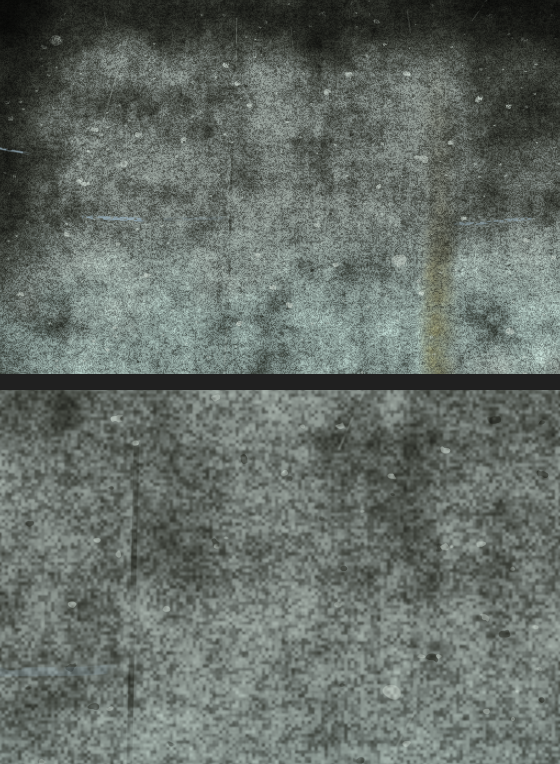
Top: the whole. Bottom: its middle third, enlarged.
Give the GLSL for this texture, as a WebGL 1 fragment shader.

```glsl
precision highp float;
uniform vec2 u_resolution;

// Tones and tints
const float TONE_BOTTOM = 0.55;
const float TONE_UPPER = 0.435;
const float GRAIN = 0.95;
const float CLOUDS = 1.2;
const float MOTTLE = 0.62;
const float HIGHLIGHT_KNEE = 0.55;
const vec3 TINT_DARK = vec3(0.94, 1.0, 0.86);
const vec3 TINT_LIGHT = vec3(0.935, 1.0, 0.96);
const vec3 TINT_TEAL = vec3(0.95, 1.01, 1.015);
const vec3 TINT_RUST = vec3(0.80, 0.72, 0.57);
const vec3 FLECK_COLOR = vec3(0.71, 0.75, 0.72);
const vec3 CHALK_COLOR = vec3(0.60, 0.70, 0.76);

// Layout in units of canvas height, x runs to ASPECT
const float ASPECT = 1.5;
const float RUST_X = 1.18;
const float CREASE_X = 0.622;
const float CHALK_Y = 0.415;
const int SCRATCHES = 12;

float hash(vec2 p) {
  vec3 q = fract(p.xyx * 0.1031);
  q += dot(q, q.yzx + 33.33);
  return fract((q.x + q.y) * q.z);
}

float noise(vec2 p) {
  vec2 i = floor(p), f = fract(p);
  f = f * f * (3.0 - 2.0 * f);
  return mix(mix(hash(i), hash(i + vec2(1.0, 0.0)), f.x),
             mix(hash(i + vec2(0.0, 1.0)), hash(i + 1.0), f.x), f.y);
}

float fbm(vec2 p) {
  float sum = 0.0, amp = 0.5;
  for (int i = 0; i < 5; i++) {
    sum += amp * noise(p);
    p = mat2(1.6, 1.2, -1.2, 1.6) * p + 17.3;
    amp *= 0.55;
  }
  return sum / 1.055;
}

// Soft capsule from a to b
float stroke(vec2 p, vec2 a, vec2 b, float width) {
  vec2 d = b - a;
  float t = clamp(dot(p - a, d) / dot(d, d), 0.0, 1.0);
  float soft = 1.0 / u_resolution.y;
  return 1.0 - smoothstep(width - soft, width + soft, length(p - a - d * t));
}

// Scattered ragged spots, at most one per cell
float flecks(vec2 p, float scale, float chance, float radius) {
  vec2 cell = floor(p * scale);
  float ragged = 0.4 + 1.1 * noise(p * 1.2 / radius + 5.0);
  float soft = 1.0 / u_resolution.y, mask = 0.0;
  for (int y = -1; y <= 1; y++) {
    for (int x = -1; x <= 1; x++) {
      vec2 id = cell + vec2(float(x), float(y)) + scale;
      vec2 center = (id - scale + vec2(hash(id + 3.1), hash(id + 7.7))) / scale;
      vec2 d = (p - center) * vec2(0.85, 1.2);
      float r = radius * mix(0.4, 1.0, hash(id + 13.9)) * ragged;
      float spot = 1.0 - smoothstep(r - soft, r + soft, length(d));
      mask = max(mask, spot * step(hash(id + 21.3), chance));
    }
  }
  return mask;
}

// Large light and dark areas
float wallTone(vec2 p) {
  vec2 w = p + 0.16 * (vec2(fbm(p * 4.0), fbm(p * 4.0 + 31.0)) - 0.5);
  float tone = mix(TONE_BOTTOM, TONE_UPPER, smoothstep(0.15, 0.55, w.y));
  tone *= 1.0 - 0.68 * smoothstep(0.78, 0.95, w.y);
  tone *= 1.0 - 0.68 * (1.0 - smoothstep(0.02, 0.24, w.x)) * smoothstep(-0.15, 0.4, w.y);
  tone *= 1.0 - 0.48 * smoothstep(1.12, 1.38, w.x) * smoothstep(0.3, 0.75, w.y);
  tone *= 1.0 - 0.25 * smoothstep(0.11, 0.0, length((w - vec2(0.66, 0.55)) * vec2(1.0, 0.8)));
  tone *= 1.0 - 0.22 * smoothstep(0.07, 0.0, abs(w.x - 0.59)) * smoothstep(0.42, 0.2, p.y);
  return tone;
}

void main() {
  vec2 p = gl_FragCoord.xy / u_resolution * vec2(ASPECT, 1.0);
  float tone = wallTone(p);

  // Clouds, streaks and fine grain
  float cloud = fbm(p * 7.0) - 0.5;
  float mottle = fbm(p * 34.0 + 9.0) - 0.5;
  float streak = noise(p * vec2(5.0, 90.0)) + noise(p * vec2(90.0, 5.0)) - 1.0;
  float grain = 0.65 * noise(p * 340.0) + 0.35 * noise(p * vec2(130.0, 190.0) + 50.0) - 0.5;
  tone *= 1.0 + CLOUDS * cloud + MOTTLE * mottle + 0.14 * streak;
  tone *= 1.0 + GRAIN * grain;

  // Vertical crease and dark pits
  float crease = stroke(p, vec2(CREASE_X - 0.01, 0.18), vec2(CREASE_X, 0.62), 0.0025);
  tone *= 1.0 - 0.5 * crease * noise(p * vec2(60.0, 25.0));
  tone *= 1.0 - 0.35 * flecks(p + 4.0, 34.0, 0.1, 0.0045);
  tone = min(tone, HIGHLIGHT_KNEE + 0.6 * (tone - HIGHLIGHT_KNEE));

  // Tints by tone and place
  vec3 color = tone * mix(TINT_DARK, TINT_LIGHT, smoothstep(0.1, 0.5, tone));
  color *= mix(vec3(1.0), TINT_TEAL, smoothstep(0.5, 0.1, p.y) * smoothstep(0.3, 0.6, fbm(p * 3.0 + 2.0)));
  float rust = smoothstep(0.06, 0.0, abs(p.x - RUST_X + 0.06 * cloud));
  rust *= mix(0.3, 1.0, smoothstep(0.5, 0.25, p.y)) * smoothstep(0.95, 0.6, p.y);
  color *= mix(vec3(1.0), TINT_RUST, rust * (0.8 + mottle));

  // Thin leaning scratches
  float worn = smoothstep(0.2, 0.65, noise(p * vec2(70.0, 110.0)));
  float scratch = stroke(p, vec2(0.225, 0.5), vec2(0.345, 0.91), 0.0012);
  scratch = max(scratch, stroke(p, vec2(CREASE_X + 0.01, 0.79), vec2(CREASE_X + 0.012, 0.95), 0.0012));
  scratch = max(scratch, stroke(p, vec2(0.6, 0.0), vec2(0.607, 0.12), 0.002));
  for (int i = 0; i < SCRATCHES; i++) {
    vec2 id = vec2(float(i), 4.0);
    vec2 start = vec2(ASPECT * hash(id), hash(id + 11.0));
    vec2 run = vec2(0.1 * hash(id + 23.0) - 0.02, 0.11) * mix(0.3, 1.0, hash(id + 37.0));
    scratch = max(scratch, 0.6 * stroke(p, start, start + run, 0.0009));
  }
  color = mix(color, FLECK_COLOR, 0.42 * scratch * worn);

  // Chalky horizontal marks
  vec2 q = p + vec2(0.0, 0.006 * (noise(p * vec2(14.0, 2.0)) - 0.5));
  float chalk = stroke(q, vec2(0.225, CHALK_Y + 0.006), vec2(0.38, CHALK_Y - 0.003), 0.005);
  chalk = max(chalk, 0.35 * stroke(q, vec2(0.44, CHALK_Y), vec2(0.6, CHALK_Y + 0.004), 0.004));
  chalk = max(chalk, 0.7 * stroke(q, vec2(1.22, CHALK_Y - 0.015), vec2(1.42, CHALK_Y), 0.004));
  chalk = max(chalk, stroke(q, vec2(0.0, 0.606), vec2(0.085, 0.585), 0.0025));
  color = mix(color, CHALK_COLOR, 0.75 * chalk * smoothstep(0.15, 0.6, noise(p * vec2(110.0, 210.0))));

  // Pale flecks in three sizes
  float pale = 0.65 * flecks(p, 6.0, 0.08, 0.018);
  pale = max(pale, 0.8 * flecks(p + 2.0, 18.0, 0.12, 0.0085));
  pale = max(pale, 0.6 * flecks(p + 7.0, 50.0, 0.08, 0.0038));
  color = mix(color, FLECK_COLOR * (1.0 + 0.4 * grain), pale * smoothstep(0.02, 0.35, tone));

  gl_FragColor = vec4(clamp(color, 0.0, 1.0), 1.0);
}
```
